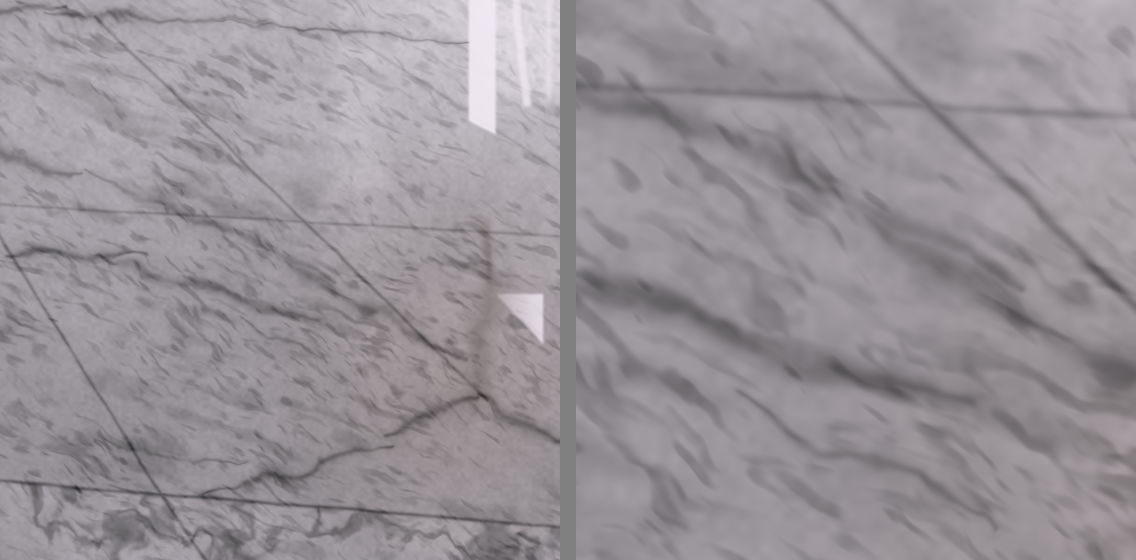
Left: the whole. Right: its middle third, enlarged.
Give the GLSL for this texture, as a WebGL 2 fragment shader.

```glsl
#version 300 es
precision highp float;
// Polished grey marble floor: veined slabs, thin joints and window reflections.
uniform vec2 u_resolution;
out vec4 fragColor;

float hash(vec2 cell) {
  uvec2 q = uvec2(ivec2(cell) + 4096) * uvec2(1597u, 3571u);
  uint n = (q.x ^ (q.y << 7)) * 747796u + 28913u;
  n = ((n >> 15) ^ n) * 277803u;
  n = ((n >> 13) ^ n) * 69069u;
  return float((n >> 8) & 65535u) / 65535.0;
}

float noise(vec2 p) {
  vec2 i = floor(p), f = fract(p);
  f = f * f * (3.0 - 2.0 * f);
  vec2 e = vec2(1.0, 0.0);
  return mix(mix(hash(i), hash(i + e), f.x),
             mix(hash(i + e.yx), hash(i + e.xx), f.x), f.y);
}

float fbm(vec2 p) {
  float sum = 0.0, amp = 0.5;
  for (int i = 0; i < 4; i++) {
    sum += amp * noise(p);
    p = mat2(1.6, 1.2, -1.2, 1.6) * p + 7.3;
    amp *= 0.5;
  }
  return sum / 0.9375;
}

vec2 alongGrain(vec2 p, float angle) {
  vec2 dir = vec2(cos(angle), sin(angle));
  return vec2(dot(p, dir), dot(p, vec2(-dir.y, dir.x)));
}

// Distance to a segment in x, position along it in y.
vec2 segment(vec2 p, vec2 a, vec2 b) {
  vec2 ab = b - a;
  float t = clamp(dot(p - a, ab) / dot(ab, ab), 0.0, 1.0);
  return vec2(length(p - a - ab * t), t);
}

float joint(vec2 p, vec2 a, vec2 b, float width) {
  float d = segment(p, a, b).x / width;
  return exp(-d * d);
}

// Tapered vein with a dark core and a soft halo.
float vein(vec2 p, vec2 a, vec2 b, float width) {
  vec2 s = segment(p, a, b);
  float w = width * (0.4 + 2.4 * s.y * (1.0 - s.y));
  float d = s.x / w;
  return 0.8 * exp(-d * d) + 0.25 * exp(-d * d * 0.09);
}

// Short slanted streaks gathered in clusters.
float flecks(vec2 p, float angle, vec2 scale, float threshold) {
  vec2 q = alongGrain(p, angle) * scale;
  float streak = 0.65 * noise(q) + 0.35 * noise(q * 1.9 + 31.0);
  float cluster = smoothstep(0.25, 0.65, fbm(p * 6.0 + scale.x));
  return smoothstep(threshold, threshold + 0.28, streak) * cluster;
}

float box(vec2 p, vec2 lo, vec2 hi, float soft) {
  vec2 s = smoothstep(lo - soft, lo + soft, p) * (1.0 - smoothstep(hi - soft, hi + soft, p));
  return s.x * s.y;
}

float mainVeins(vec2 p) {
  float v = vein(p, vec2(-0.05, 0.985), vec2(0.12, 0.987), 0.006);
  v = max(v, vein(p, vec2(0.08, 0.977), vec2(0.47, 0.96), 0.005));
  v = max(v, vein(p, vec2(0.38, 0.961), vec2(0.85, 0.932), 0.003));
  v = max(v, vein(p, vec2(-0.06, 0.755), vec2(0.15, 0.682), 0.007));
  v = max(v, vein(p, vec2(0.02, 0.548), vec2(0.26, 0.540), 0.008));
  v = max(v, 0.7 * vein(p, vec2(0.14, 0.545), vec2(0.57, 0.435), 0.009));
  v = max(v, 0.75 * vein(p, vec2(0.16, 0.69), vec2(0.59, 0.505), 0.007));
  v = max(v, 0.75 * vein(p, vec2(0.50, 0.54), vec2(0.83, 0.355), 0.009));
  v = max(v, 0.7 * vein(p, vec2(0.43, 0.435), vec2(0.58, 0.35), 0.004));
  v = max(v, 0.7 * vein(p, vec2(0.18, 0.215), vec2(0.44, 0.17), 0.004));
  v = max(v, vein(p, vec2(0.37, 0.11), vec2(0.70, 0.215), 0.006));
  v = max(v, vein(p, vec2(0.69, 0.235), vec2(0.85, 0.29), 0.009));
  return max(v, vein(p, vec2(0.85, 0.295), vec2(1.04, 0.20), 0.007));
}

float joints(vec2 p) {
  float j = 0.9 * joint(p, vec2(0.17, 0.97), vec2(0.87, 0.285), 0.0032);
  j = max(j, joint(p, vec2(-0.02, 0.61), vec2(0.293, 0.108), 0.0034));
  j = max(j, joint(p, vec2(0.293, 0.108), vec2(0.38, -0.02), 0.0034));
  j = max(j, 0.45 * joint(p, vec2(0.59, 0.96), vec2(1.02, 0.68), 0.0028));
  j = max(j, 0.6 * joint(p, vec2(-0.02, 0.636), vec2(1.02, 0.577), 0.003));
  return max(j, 1.25 * joint(p, vec2(-0.02, 0.142), vec2(1.02, 0.058), 0.0036));
}

void main() {
  vec2 p = gl_FragCoord.xy / u_resolution;
  vec2 wobble = vec2(fbm(p * 13.0), fbm(p * 13.0 + 40.0)) - 0.5;

  // Broad light falling from the upper right, with cloudy stone.
  float sheen = smoothstep(0.35, 1.0, p.x) * smoothstep(0.45, 1.0, p.y);
  float tone = 0.59 + 0.105 * smoothstep(0.1, 0.95, p.y) + 0.07 * sheen;
  tone += 0.09 * (fbm(p * 5.0 + 12.0) - 0.5);
  tone += 0.035 * (noise(p * 150.0) - 0.5) + 0.05 * (fbm(p * 45.0) - 0.5);

  // Fine streaks, steeper toward the lower left.
  vec2 q = p + 0.03 * wobble;
  float fade = 1.0 - 0.55 * sheen;
  tone -= 0.12 * fade * flecks(q, -0.42, vec2(24.0, 95.0), 0.56);
  tone -= 0.10 * fade * flecks(q + 3.0, -0.72, vec2(34.0, 110.0), 0.55);
  tone -= 0.09 * fade * flecks(q + 6.0, -0.35, vec2(9.0, 38.0), 0.55);

  // Main veins and the mottled slab along the lower edge.
  float broken = 0.55 + 0.6 * noise(p * vec2(24.0, 40.0));
  tone -= 0.20 * broken * mainVeins(p + 0.045 * wobble);
  float lowerSlab = 1.0 - smoothstep(-0.006, 0.006, p.y - 0.14 + 0.081 * p.x);
  float ridge = 1.0 - abs(2.0 * fbm(p * 10.0 + wobble) - 1.0);
  tone += lowerSlab * (0.05 - 0.17 * smoothstep(0.8, 1.0, ridge));

  // Soft warm stain beside the diagonal joint.
  vec2 bent = p + 0.05 * wobble;
  float stain = max(joint(bent, vec2(0.86, 0.59), vec2(0.875, 0.49), 0.014),
                    joint(bent, vec2(0.875, 0.49), vec2(0.85, 0.30), 0.022));
  tone -= 0.09 * stain;
  tone -= 0.17 * joints(p + 0.005 * wobble) * (0.7 + 0.5 * noise(p * 30.0));

  // Window reflections: hazy columns, bright strips and a cut patch.
  float haze = box(p, vec2(0.60, 0.66), vec2(0.69, 1.1), 0.02)
             + box(p, vec2(0.69, 0.88), vec2(0.83, 1.1), 0.03);
  tone += 0.035 * haze + 0.09 * box(p, vec2(0.84, 0.82), vec2(1.1, 1.1), 0.045);
  float slant = 0.785 - 0.5 * (p.x - 0.835);
  float glare = box(p, vec2(0.837, slant), vec2(0.885, 1.1), 0.004);
  float curve = 0.937 - 0.12 * (p.y - 0.85) + 0.008 * (noise(p.yy * 18.0) - 0.5);
  glare = max(glare, 0.8 * box(p, vec2(curve - 0.007, 0.81), vec2(curve + 0.007, 1.1), 0.005));
  glare = max(glare, 0.5 * box(p, vec2(0.975, 0.82), vec2(0.985, 1.1), 0.006));
  float cut = smoothstep(-0.006, 0.006, p.y - 0.475 + 1.05 * (p.x - 0.885));
  float patchLight = cut * box(p, vec2(0.887, 0.385), vec2(0.97, 0.475), 0.004);
  glare = max(glare, patchLight * mix(0.4, 0.85, smoothstep(0.89, 0.97, p.x)));
  tone = mix(tone, 0.94, 0.93 * glare);

  // Cool grey stone with a faint rosy area at the lower right.
  float rosy = exp(-dot(p - vec2(0.82, 0.32), p - vec2(0.82, 0.32)) * 14.0);
  vec3 tint = mix(vec3(1.0, 0.972, 1.01), vec3(1.02, 0.96, 0.975), rosy * (1.0 - glare));
  tint = mix(tint, vec3(1.03, 0.94, 0.94), 0.5 * stain);
  fragColor = vec4(clamp(tone * tint, 0.0, 1.0), 1.0);
}
```
